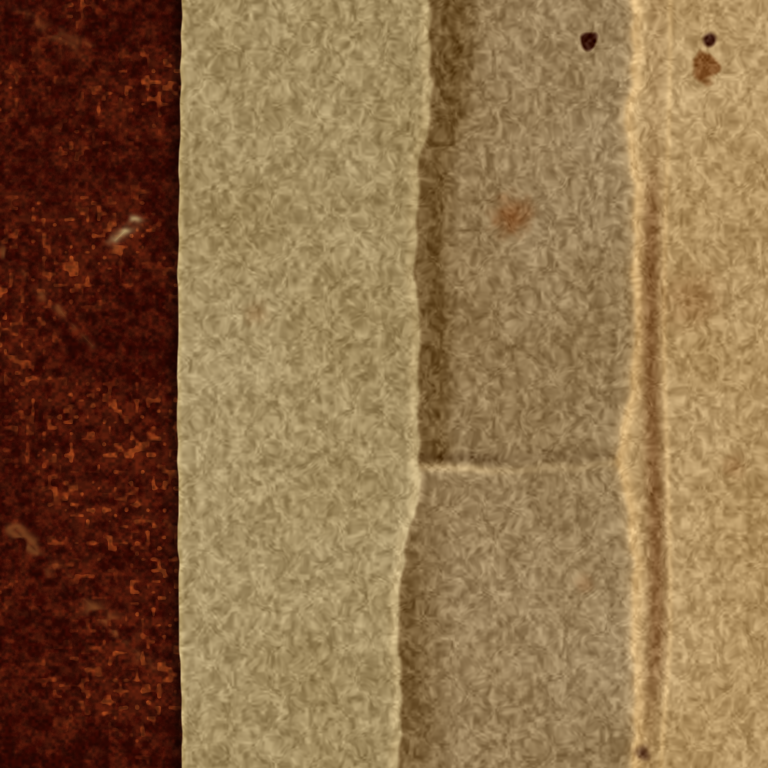
Give the GLSL for this texture, as a WebGL 1 fragment shader.

```glsl
precision highp float;
uniform vec2 u_resolution;

float hash(vec2 p) {
  return fract(sin(dot(p, vec2(127.1, 311.7))) * 43758.5453);
}

float noise(vec2 p) {
  vec2 i = floor(p), f = fract(p);
  f = f * f * (3.0 - 2.0 * f);
  return mix(mix(hash(i), hash(i + vec2(1.0, 0.0)), f.x),
             mix(hash(i + vec2(0.0, 1.0)), hash(i + 1.0), f.x), f.y);
}

float fbm(vec2 p) {
  float sum = 0.0, amp = 0.5;
  for (int i = 0; i < 4; i++) {
    sum += amp * noise(p);
    p = mat2(1.6, 1.2, -1.2, 1.6) * p + 7.3;
    amp *= 0.5;
  }
  return sum / 0.9375;
}

float bump(float d, float width) {
  return exp(-d * d / (width * width));
}

// 1 above a, 0 below b, for a < b
float fall(float a, float b, float x) {
  return 1.0 - smoothstep(a, b, x);
}

float spot(vec2 p, vec2 center, float radius, float softness) {
  float wobble = (noise(p * 90.0) - 0.5) * radius * 0.6;
  return fall(radius - softness, radius + softness, length(p - center) + wobble);
}

float scratch(vec2 p, vec2 a, vec2 b, float width) {
  vec2 ab = b - a;
  float t = clamp(dot(p - a, ab) / dot(ab, ab), 0.0, 1.0);
  float d = length(p - a - ab * t) + (noise(p * 45.0) - 0.5) * 0.018;
  return bump(d, width) * smoothstep(0.3, 0.7, noise(p * 75.0));
}

vec3 leather(vec2 p) {
  float blotch = fbm(p * 9.0);
  float grain = fbm(p * 95.0 + 3.0);
  vec3 c = mix(vec3(0.18, 0.025, 0.008), vec3(0.31, 0.10, 0.04),
               smoothstep(0.3, 0.7, grain * 0.65 + blotch * 0.35));
  float speck = smoothstep(0.62, 0.9, noise(p * 140.0)) * smoothstep(0.3, 0.65, blotch);
  c += vec3(0.22, 0.13, 0.05) * speck;
  c *= 0.72 + 0.56 * noise(p * 230.0);
  float wear = scratch(p, vec2(0.01, 0.67), vec2(0.12, 0.55), 0.007)
             + scratch(p, vec2(0.02, 0.31), vec2(0.20, 0.13), 0.009)
             + 0.6 * scratch(p, vec2(0.01, 0.99), vec2(0.12, 0.93), 0.008);
  c = mix(c, vec3(0.55, 0.33, 0.16), 0.65 * min(wear, 1.0));
  float fleck = scratch(p, vec2(0.150, 0.687), vec2(0.175, 0.711), 0.007);
  return mix(c, vec3(0.70, 0.59, 0.40), fleck);
}

vec3 paper(vec2 p, float foldX, float seamX, float aa) {
  float onFold = smoothstep(foldX - aa, foldX + aa, p.x);
  float onSeam = smoothstep(seamX - 0.005, seamX + 0.005, p.x);
  vec3 c = mix(vec3(0.64, 0.555, 0.385), vec3(0.59, 0.49, 0.34), onFold);
  c = mix(c, vec3(0.70, 0.575, 0.385), onSeam);
  c += (fbm(p * 7.0) - 0.5) * vec3(0.11, 0.12, 0.13);

  // Shadow beside the fold, deep above the crease and soft below
  float above = smoothstep(0.385, 0.405, p.y);
  float d = p.x - foldX;
  float depth = 0.045 + 0.018 * smoothstep(0.8, 0.95, p.y);
  float deep = fall(depth * 0.5, depth * 1.25, d) * (0.75 + 0.25 * bump(d - 0.035, 0.02));
  float soft = 0.65 * fall(0.0, 0.085, d) * fall(0.25, 0.42, p.y);
  c = mix(c, vec3(0.39, 0.28, 0.13), onFold * mix(soft, deep * 0.85, above));
  c += vec3(0.14, 0.13, 0.11) * bump(d + 0.006, 0.007) * (0.5 + 0.5 * noise(p * 40.0));

  // Horizontal crease
  float creaseY = 0.388 + 0.015 * (p.x - 0.55) + 0.012 * (noise(p * 28.0) - 0.5);
  float span = onFold * (1.0 - onSeam);
  float fade = mix(1.0, 0.45, smoothstep(0.62, 0.68, p.x));
  c += vec3(0.15, 0.14, 0.11) * bump(p.y - creaseY, 0.006) * span * fade;
  c -= vec3(0.13, 0.13, 0.11) * bump(p.y - creaseY - 0.014, 0.008) * span * fade;

  // Raised seam with a reddish groove
  c += vec3(0.13, 0.11, 0.08) * bump(p.x - seamX - 0.004, 0.011);
  float grooveX = 0.851 + 0.004 * sin(p.y * 8.0) - 0.008 * fall(0.0, 0.2, p.y);
  float grooveLen = smoothstep(0.02, 0.18, p.y) * fall(0.7, 0.82, p.y);
  c = mix(c, vec3(0.47, 0.31, 0.16), bump(p.x - grooveX, 0.012) * (0.15 + 0.65 * grooveLen));
  c += vec3(0.10, 0.09, 0.07) * bump(p.x - grooveX - 0.018, 0.004);

  // Stains and holes
  float stain = 0.3 * spot(p, vec2(0.90, 0.61), 0.03, 0.03)
              + 0.3 * spot(p, vec2(0.957, 0.392), 0.013, 0.012)
              + 0.25 * spot(p, vec2(0.335, 0.592), 0.014, 0.012)
              + 0.3 * spot(p, vec2(0.76, 0.24), 0.01, 0.008)
              + 0.8 * spot(p, vec2(0.667, 0.720), 0.021, 0.019)
              + 0.8 * spot(p, vec2(0.918, 0.911), 0.018, 0.005);
  c = mix(c, vec3(0.45, 0.25, 0.09), min(stain, 1.0));
  float hole = spot(p, vec2(0.766, 0.947), 0.011, 0.003)
             + spot(p, vec2(0.925, 0.948), 0.008, 0.004)
             + 0.7 * spot(p, vec2(0.837, 0.020), 0.008, 0.006);
  c = mix(c, vec3(0.19, 0.06, 0.02), min(hole, 1.0));

  // Curled fibre grain
  vec2 curl = p + 0.009 * vec2(noise(p * 55.0), noise(p * 55.0 + 31.0));
  float fibre = noise(curl * vec2(150.0, 105.0)) - 0.5;
  float fine = noise(curl * 240.0 + 9.0) - 0.5;
  return c + (fibre * 0.17 + fine * 0.13) * vec3(1.0, 1.0, 0.92);
}

void main() {
  vec2 p = gl_FragCoord.xy / u_resolution;
  float aa = 1.2 / u_resolution.y;
  float ragged = (noise(vec2(p.y * 45.0, 2.0)) - 0.5) * 0.006;
  float coverX = 0.231 + 0.026 * (p.y - 0.5) * (p.y - 0.5) + ragged * 0.4;
  float foldX = 0.521 + 0.025 * smoothstep(0.22, 0.39, p.y)
              + 0.015 * smoothstep(0.77, 0.87, p.y) - 0.005 * bump(p.y - 0.66, 0.08) + ragged;
  float seamX = 0.824 - 0.020 * bump(p.y - 0.4, 0.07) - 0.012 * bump(p.y - 0.84, 0.04) + ragged;
  vec3 sheet = paper(p, foldX, seamX, aa * 2.0);
  sheet += vec3(0.10, 0.09, 0.05) * bump(p.x - coverX, 0.005);
  vec3 cover = leather(p) * (1.0 - 0.45 * bump(p.x - coverX, 0.012));
  gl_FragColor = vec4(mix(cover, sheet, smoothstep(coverX - aa, coverX + aa, p.x)), 1.0);
}
```
